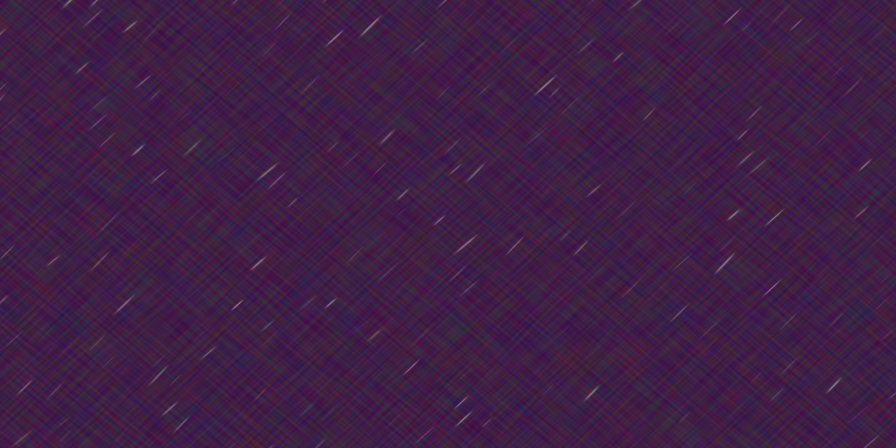
Reproduce this texture procedurally as a WebGL 2 fragment shader.

```glsl
#version 300 es
precision highp float;
// Dark purple cloth of fine crossed diagonal threads, flecked with pale slanted streaks.

uniform vec2 u_resolution;
out vec4 fragColor;

// Three random values in 0..1 for a lattice cell and a seed.
vec3 hash3(vec2 cell, int seed) {
    uvec3 v = uvec3(ivec3(ivec2(cell), seed)) * 1664525u + 1013904223u;
    v.x += v.y * v.z; v.y += v.z * v.x; v.z += v.x * v.y;
    v ^= v >> 16u;
    v.x += v.y * v.z; v.y += v.z * v.x; v.z += v.x * v.y;
    return vec3(v >> 8u) / 16777216.0;
}

float cornerSlope(vec2 cell, vec2 offset, int seed) {
    float angle = 6.2832 * hash3(cell, seed).x;
    return dot(vec2(cos(angle), sin(angle)), offset);
}

float gradientNoise(vec2 p, int seed) {
    vec2 i = floor(p), f = p - i;
    vec2 w = f * f * f * (f * (f * 6.0 - 15.0) + 10.0);
    vec2 e = vec2(1.0, 0.0);
    float low = mix(cornerSlope(i, f, seed), cornerSlope(i + e, f - e, seed), w.x);
    float high = mix(cornerSlope(i + e.yx, f - e.yx, seed), cornerSlope(i + 1.0, f - 1.0, seed), w.x);
    return mix(low, high, w.y);
}

// Coordinates along and across a direction given in degrees.
vec2 alongAcross(vec2 p, float degrees) {
    float a = radians(degrees);
    return vec2(dot(p, vec2(cos(a), sin(a))), dot(p, vec2(-sin(a), cos(a))));
}

// Long thin noise, independent for each colour channel.
vec3 threads(vec2 p, int seed) {
    vec2 q = p * vec2(9.0, 150.0);
    return vec3(gradientNoise(q, seed), gradientNoise(q + 17.3, seed + 1), gradientNoise(q + 41.7, seed + 2));
}

// One tapered streak per cell, most of them faint.
float streaks(vec2 p, int seed) {
    vec2 size = vec2(0.14, 0.036);
    float row = floor(p.y / size.y);
    p.x += size.x * hash3(vec2(row, 7.0), seed).x;
    vec2 cell = vec2(floor(p.x / size.x), row);
    vec3 place = hash3(cell, seed + 1);
    vec3 kind = hash3(cell, seed + 2);

    vec2 d = p - (cell + 0.5 + (place.xy - 0.5) * vec2(0.35, 0.6)) * size;
    d.y -= d.x * (kind.x - 0.5) * 0.12;
    float halfLength = mix(0.022, 0.044, kind.y);
    float taper = 1.0 - smoothstep(0.2, 1.0, abs(d.x) / halfLength);
    float width = max(mix(0.0016, 0.0026, kind.z), 0.4 / u_resolution.y);
    return pow(place.z, 5.5) * taper * exp(-d.y * d.y / (width * width));
}

void main() {
    vec2 p = gl_FragCoord.xy / u_resolution.y;
    vec2 rising = alongAcross(p, 43.0);
    vec2 falling = alongAcross(p, -40.0);

    // Threads shift hue more than brightness.
    vec3 weave = threads(rising, 10) + threads(falling, 20);
    weave -= 0.5 * dot(weave, vec3(1.0 / 3.0));
    vec3 color = vec3(0.246, 0.12, 0.271) + 0.095 * weave;

    color = mix(color, vec3(0.7, 0.61, 0.64), 0.7 * streaks(rising, 40));
    fragColor = vec4(color, 1.0);
}
```
